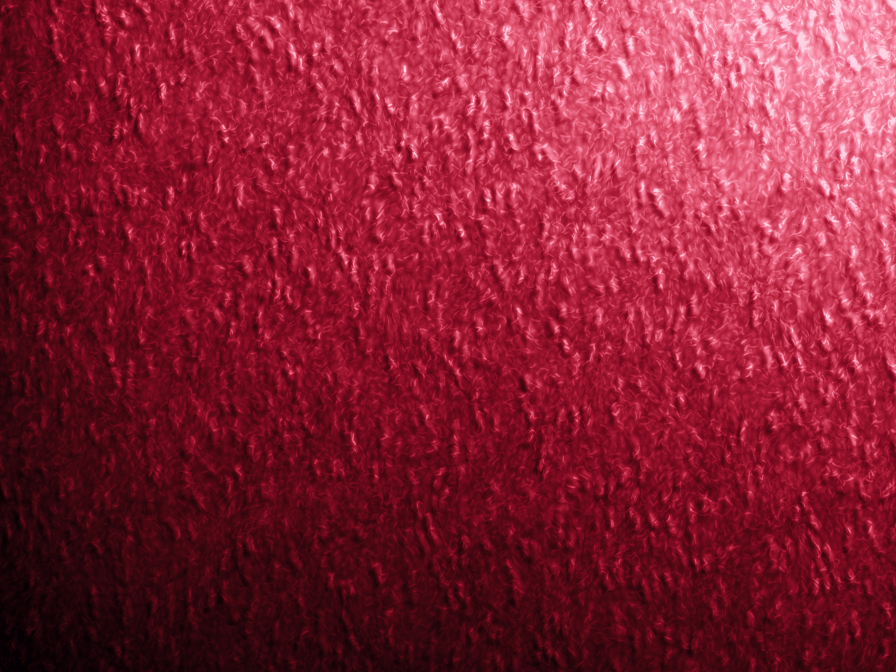
Write a Shadertoy shader that draws this texture.

```glsl
const float TUFT_SCALE = 38.0;    // tufts per canvas height
const float FIBRE_SCALE = 82.0;   // loose fibres per canvas height
const float TUFT_GAIN = 1.6;
const float SHADOW_GAIN = 1.05;
const float FIBRE_GAIN = 1.35;
const float GRAIN_GAIN = 1.0;
const float PATCH_GAIN = 0.45;
const vec2 SHADOW_SHIFT = vec2(0.006, 0.008);
const vec2 GLOW_CENTRE = vec2(0.96, 0.93);

// Evenly spaced tones from deep shade to highlight
const vec3 TONES[8] = vec3[8](
    vec3(0.02, 0.00, 0.01), vec3(0.14, 0.02, 0.04),
    vec3(0.30, 0.03, 0.07), vec3(0.50, 0.04, 0.13),
    vec3(0.69, 0.11, 0.22), vec3(0.87, 0.31, 0.42),
    vec3(0.97, 0.54, 0.65), vec3(1.00, 0.82, 0.89));

vec3 toneRamp(float level) {
    float t = clamp(level, 0.0, 6.999);
    int i = int(t);
    return mix(TONES[i], TONES[i + 1], fract(t));
}

vec3 hash3(vec2 cell) {
    vec3 q = fract(vec3(cell.xyx) * vec3(0.1031, 0.1030, 0.0973));
    q += dot(q, q.yxz + 33.33);
    return fract((q.xxy + q.yzz) * q.zyx);
}

// Distance to the nearest scattered point, in cells
float cellular(vec2 p) {
    vec2 base = floor(p);
    float nearest = 2.0;
    for (int y = -1; y <= 1; y++)
    for (int x = -1; x <= 1; x++) {
        vec2 cell = base + vec2(x, y);
        nearest = min(nearest, length(cell + hash3(cell).xy - p));
    }
    return nearest;
}

// Bent strokes, one per cell, leaning away from vertical by up to spread
float strokes(vec2 p, float halfLength, float width, float spread, float bend) {
    vec2 base = floor(p);
    float cover = 0.0;
    for (int y = -1; y <= 1; y++)
    for (int x = -1; x <= 1; x++) {
        vec2 cell = base + vec2(x, y);
        vec3 rnd = hash3(cell);
        vec3 shape = hash3(cell + 71.0);
        float angle = (rnd.z - 0.5) * 2.0 * spread;
        float c = cos(angle), s = sin(angle);
        vec2 d = p - cell - rnd.xy;
        d = vec2(c * d.x - s * d.y, s * d.x + c * d.y);
        d.x += (shape.x - 0.5) * bend * d.y * d.y;
        float reach = halfLength * (0.5 + 0.5 * shape.y);
        d.y = max(abs(d.y) - reach, 0.0);
        float body = 1.0 - smoothstep(0.0, width, length(d));
        cover = max(cover, body * (0.2 + 0.8 * shape.z));
    }
    return cover;
}

// Slow sine waves that pull the rows out of line
vec2 warp(vec2 p) {
    return p + 0.006 * vec2(sin(p.y * 23.0 + 3.0 * sin(p.x * 11.0)),
                            sin(p.x * 31.0 + 2.0 * sin(p.y * 17.0)));
}

float tufts(vec2 p) {
    vec2 grid = warp(p) * TUFT_SCALE * vec2(1.0, 0.75);
    return strokes(grid, 0.3, 0.34, 0.7, 1.2);
}

// Broad light falling from the upper right, in tone steps
float lighting(vec2 uv) {
    float level = 1.4 + 5.5 * uv.y - 2.0 * uv.y * uv.y;
    level -= (1.3 + 1.2 * uv.y) * exp(-5.2 * uv.x);
    level += 0.7 * smoothstep(0.4, 1.0, uv.x);
    vec2 d = (uv - GLOW_CENTRE) / vec2(0.36, 0.32);
    return level + 0.9 * exp(-dot(d, d));
}

void mainImage(out vec4 fragColor, in vec2 fragCoord) {
    vec2 uv = fragCoord / iResolution.xy;
    vec2 p = fragCoord / iResolution.y;
    float pixel = 1.0 / iResolution.y;
    float light = lighting(uv);
    vec2 bent = warp(p);

    // Raised tufts and the shade below them
    float raised = tufts(p);
    float shade = tufts(p + SHADOW_SHIFT);
    float relief = TUFT_GAIN * (raised - 0.33) - SHADOW_GAIN * (shade - 0.33);

    // Knit columns, uneven patches and hollows between yarns
    float column = sin(p.x * 130.0 + 2.0 * sin(p.y * 9.0) + 1.5 * sin(p.y * 41.0));
    relief += 0.14 * column + 0.10 * sin(p.x * 19.0 + 4.0 * sin(p.y * 13.0));
    relief -= PATCH_GAIN * (cellular(bent * vec2(17.0, 12.0)) - 0.48);
    relief -= GRAIN_GAIN * (cellular(bent * vec2(125.0, 85.0)) - 0.48);

    // Short crossing fibres, gathered on the raised tufts
    float width = max(0.2, 1.1 * FIBRE_SCALE * pixel);
    vec2 grid = bent * FIBRE_SCALE;
    float fibre = strokes(grid, 0.42, width, 1.2, 1.6);
    fibre = max(fibre, strokes(grid.yx * 0.87 + 19.0, 0.4, width, 1.5, 1.6));
    relief += FIBRE_GAIN * (fibre * (0.65 + 0.7 * raised) - 0.25);

    // Relief fades out in the dark
    float contrast = mix(0.5, 1.0, smoothstep(0.5, 4.0, light));
    fragColor = vec4(toneRamp(light + contrast * relief), 1.0);
}
```
